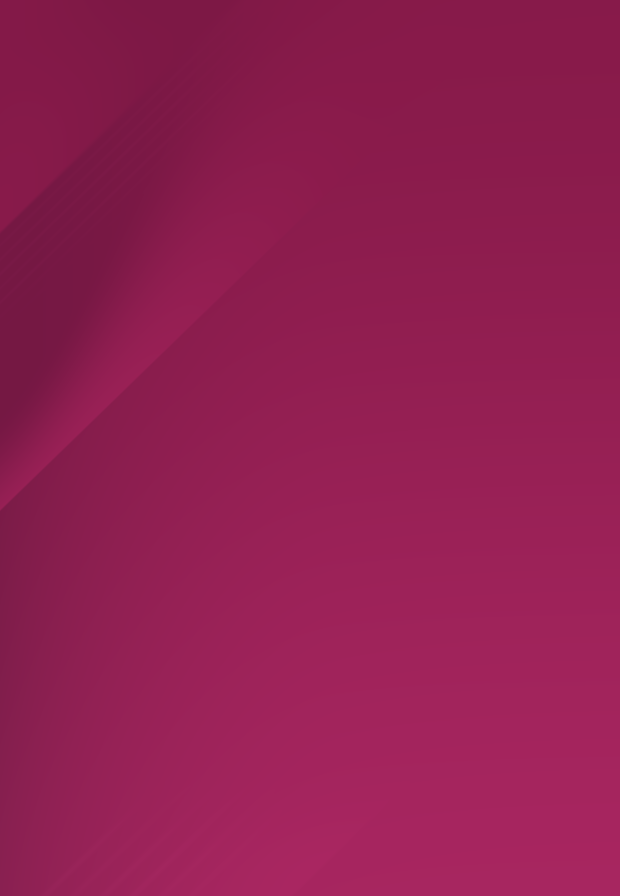
Reproduce this background procedurally as a Shadertoy shader.

```glsl
// Soft-edged step across a diagonal boundary
float softEdge(float d, float blur) {
    return smoothstep(-blur, blur, d);
}

// Fine parallel streaks with slightly uneven strength
float streaks(float d, float spacing) {
    float cell = d / spacing;
    float line = 1.0 - smoothstep(0.02, 0.24, abs(fract(cell) - 0.5));
    return line * (0.8 + 0.2 * sin(floor(cell) * 2.4));
}

// Broad field: vertical ramp, shaded toward the left side
vec3 fieldColor(vec2 p) {
    vec3 color = mix(vec3(0.660, 0.149, 0.378), vec3(0.530, 0.102, 0.288),
                     smoothstep(-0.10, 1.06, p.y));
    float leftShade = exp(-p.x * 8.5) * (1.0 - 0.15 * smoothstep(0.3, 0.0, p.y));
    color *= 1.0 - vec3(0.17, 0.13, 0.14) * leftShade;
    return color * (1.0 - 0.045 * smoothstep(0.38, 0.0, p.x));
}

// Folded band: dark under its upper rim, lit along its lower rim
vec3 bandColor(vec2 p, float height) {
    vec3 dark = mix(vec3(0.458, 0.093, 0.264), vec3(0.515, 0.098, 0.280),
                    smoothstep(0.0, 0.38, p.x));
    vec3 lit = mix(vec3(0.612, 0.129, 0.342), vec3(0.540, 0.103, 0.292),
                   smoothstep(0.08, 0.46, p.x));
    float reach = mix(0.11, 0.30, smoothstep(0.0, 0.28, p.x));
    vec3 color = mix(lit, dark, smoothstep(-0.03, reach, height));

    // Streaks below the upper rim
    float mask = smoothstep(0.19, 0.24, height) * smoothstep(0.315, 0.295, height)
               * smoothstep(0.34, 0.12, p.x);
    return color + vec3(0.014, 0.006, 0.010) * streaks(height, 0.016) * mask;
}

// Upper corner sheet
vec3 cornerColor(vec2 p, float height) {
    vec3 color = mix(vec3(0.532, 0.102, 0.290), vec3(0.492, 0.095, 0.272),
                     smoothstep(0.0, 0.20, p.x));
    return color * (1.0 - 0.03 * smoothstep(0.03, 0.20, height));
}

void mainImage(out vec4 fragColor, in vec2 fragCoord) {
    vec2 p = fragCoord / iResolution.y;
    float diagonal = p.y - 0.97 * p.x;
    float height = diagonal - 0.43;
    vec3 color = fieldColor(p);

    // Faint folds and streaks at the bottom
    float low = smoothstep(0.14, 0.02, p.y);
    float fold = softEdge(diagonal + 0.316, 0.003) * smoothstep(-0.08, -0.30, diagonal);
    color += vec3(0.013, 0.004, 0.008) * fold * low;
    float streakMask = smoothstep(-0.23, -0.18, diagonal) * smoothstep(-0.03, -0.05, diagonal);
    color += vec3(0.014, 0.007, 0.011) * streaks(diagonal, 0.032) * streakMask * low;

    // Diagonal layers, fading into the field toward the top
    float bandFade = smoothstep(0.54, 0.34, p.x);
    color = mix(color, bandColor(p, height), softEdge(height, 0.0018) * bandFade);
    float rimBlur = mix(0.003, 0.008, smoothstep(0.0, 0.2, p.x));
    float rim = softEdge(height - 0.31, rimBlur);
    color = mix(color, cornerColor(p, height - 0.31), rim);

    fragColor = vec4(color, 1.0);
}
```
